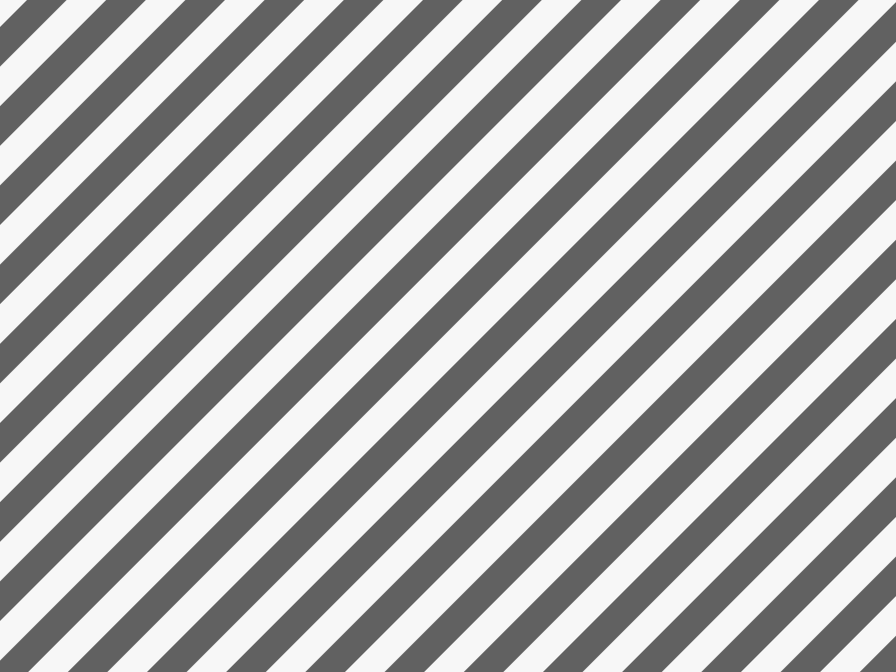
Write a Shadertoy shader that draws this pattern.

```glsl
// Even diagonal stripes, grey on near-white, rising to the right at 45 degrees.
// The distance across the stripes is folded by fract, then each band is
// cut with a signed distance and a one-pixel smooth edge.

#define STRIPES_PER_HEIGHT 12.0   // repeats per canvas height, across the stripes
#define STRIPE_SHARE 0.5          // dark width as a part of one repeat
#define STRIPE_CENTER 0.591       // middle of the first dark band, in repeats
#define STRIPE_COLOR vec3(0.38)
#define GROUND_COLOR vec3(0.97)

// Signed distance to the nearest stripe, in repeats; negative inside.
float stripeDistance(float across) {
    float fromCenter = fract(across - STRIPE_CENTER + 0.5) - 0.5;
    return abs(fromCenter) - 0.5 * STRIPE_SHARE;
}

void mainImage(out vec4 fragColor, in vec2 fragCoord) {
    // Canvas height is one unit; measure from the upper left corner
    vec2 p = fragCoord / iResolution.y;
    vec2 fromTop = vec2(p.x, 1.0 - p.y);

    // Position along the stripe normal, counted in repeats
    float across = dot(fromTop, vec2(sqrt(0.5))) * STRIPES_PER_HEIGHT;

    // Edge softened over about one pixel
    float pixel = STRIPES_PER_HEIGHT / iResolution.y;
    float coverage = 1.0 - smoothstep(-0.7 * pixel, 0.7 * pixel, stripeDistance(across));

    fragColor = vec4(mix(GROUND_COLOR, STRIPE_COLOR, coverage), 1.0);
}
```
